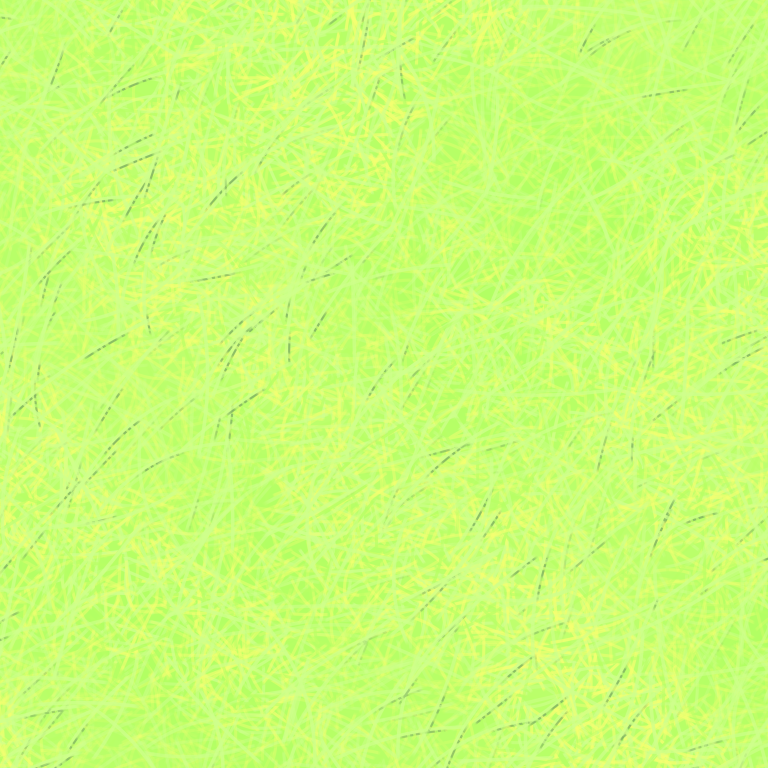
A Shadertoy shader for this texture:

```glsl
// A dense mat of fine curved fibres in lime, yellow and pale green with dashed dark shadows.

const float PI = 3.14159265;
const int FINE_LAYERS = 21;
const int LONG_LAYERS = 10;

const vec3 GROUND_GREEN = vec3(0.69, 1.00, 0.38);
const vec3 HAZE_GREEN   = vec3(0.77, 1.00, 0.45);
const vec3 FIBRE_YELLOW = vec3(0.96, 1.00, 0.44);
const vec3 FIBRE_LIME   = vec3(0.72, 1.00, 0.39);
const vec3 FIBRE_PALE   = vec3(0.81, 1.00, 0.55);
const vec3 SHADOW_OLIVE = vec3(0.50, 0.70, 0.38);

vec3 hash3(vec2 cell, float seed) {
    vec3 p = fract(vec3(cell.xyx + seed * 7.31) * vec3(0.1031, 0.1030, 0.0973));
    p += dot(p, p.yxz + 33.33);
    return fract((p.xxy + p.yzz) * p.zyx);
}

// Slow patchy variation from layered sines, about 0 to 1
float patches(vec2 uv, float seed) {
    float wave = sin(uv.x * 7.0 + seed + 1.7 * sin(uv.y * 5.0 + seed));
    wave += sin(uv.y * 9.0 - seed * 2.0 + 1.5 * sin(uv.x * 6.0 + seed * 3.0));
    wave += 0.6 * sin((uv.x + uv.y) * 15.0 + seed * 5.0);
    return clamp(0.5 + 0.22 * wave, 0.0, 1.0);
}

// Soft band around zero, all sizes in canvas units
float band(float dist, float halfWidth, float blur) {
    return 1.0 - smoothstep(halfWidth - blur, halfWidth + blur, abs(dist));
}

// One bent fibre per jittered cell; x = fibre cover, y = shadow cover
vec2 fibreLayer(vec2 uv, float cells, float heading, float spread,
                float halfWidth, float blur, float seed) {
    vec2 grid = uv * cells + hash3(vec2(seed, 3.0), seed).xy * 17.0;
    vec2 home = floor(grid);
    vec2 cover = vec2(0.0);
    for (int j = -1; j <= 1; j++) {
        for (int i = -1; i <= 1; i++) {
            vec2 cell = home + vec2(i, j);
            vec3 place = hash3(cell, seed);
            vec3 trait = hash3(cell + 41.7, seed + 2.9);
            float angle = heading + spread * (place.z - 0.5);
            vec2 axis = vec2(cos(angle), sin(angle));
            vec2 offset = grid - cell - place.xy;
            float along = dot(offset, axis);
            float bend = mix(-0.34, 0.12, trait.x);
            float across = dot(offset, vec2(-axis.y, axis.x)) - bend * along * along;
            across /= cells * sqrt(1.0 + 4.0 * bend * bend * along * along);
            float reach = mix(0.40, 0.83, trait.y);
            float ends = 1.0 - smoothstep(reach - 0.08, reach, abs(along));
            float body = band(across, halfWidth, blur) * ends;

            // Shadow hugs one side in short runs of uneven dashes
            float run = along / cells;
            float dashes = smoothstep(-0.7, 0.5, sin(run * 520.0 + 2.0 * sin(run * 170.0 + trait.x * 40.0)));
            float stretch = smoothstep(-0.2, 0.6, sin(run * 45.0 + trait.y * 40.0));
            float shade = band(across + halfWidth * 1.3, 0.0014, blur) * ends;
            shade *= mix(0.25, 1.0, dashes) * stretch * smoothstep(0.25, 0.75, trait.z);
            cover = max(cover, vec2(body * mix(0.5, 1.0, trait.z), shade));
        }
    }
    return cover;
}

void mainImage(out vec4 fragColor, in vec2 fragCoord) {
    vec2 uv = fragCoord / iResolution.y;
    float blur = max(0.0009, 0.5 / iResolution.y);

    // Ground with soft hazy areas
    float haze = patches(uv, 1.3);
    vec3 color = mix(GROUND_GREEN, HAZE_GREEN, 0.8 * haze);
    float density = mix(0.45, 1.0, smoothstep(0.15, 0.6, patches(uv, 4.1)));
    float warmth = mix(0.5, 1.0, patches(uv, 2.6));

    // Short tangled fibres heading every way
    for (int n = 0; n < FINE_LAYERS; n++) {
        float seed = float(n) + 1.0;
        float kind = mod(seed, 4.0);
        float cells = 13.0 + mod(seed * 2.3, 9.0);
        float cover = fibreLayer(uv, cells, seed, 2.0 * PI, 0.0020, blur, seed).x;
        bool yellow = mod(kind, 2.0) > 0.5;
        vec3 tint = yellow ? FIBRE_YELLOW : (kind < 0.5 ? FIBRE_LIME : FIBRE_PALE);
        color = mix(color, tint, cover * density * (yellow ? 0.85 * warmth : 0.85));
    }

    // Long pale fibres; the rising diagonal ones carry shadows
    float shadowArea = smoothstep(0.2, 0.6, patches(uv, 7.4));
    for (int n = 0; n < LONG_LAYERS; n++) {
        float seed = float(n) + 50.0;
        bool diagonal = n % 2 == 0;
        float heading = diagonal ? 0.80 : seed;
        float spread = diagonal ? 1.3 : 2.0 * PI;
        float cells = 6.0 + mod(seed * 0.7, 3.0);
        vec2 cover = fibreLayer(uv, cells, heading, spread, 0.0023, blur, seed);
        color = mix(color, FIBRE_PALE, cover.x * 0.8);
        if (diagonal) color = mix(color, SHADOW_OLIVE, cover.y * shadowArea * 0.85);
    }

    fragColor = vec4(color, 1.0);
}
```
